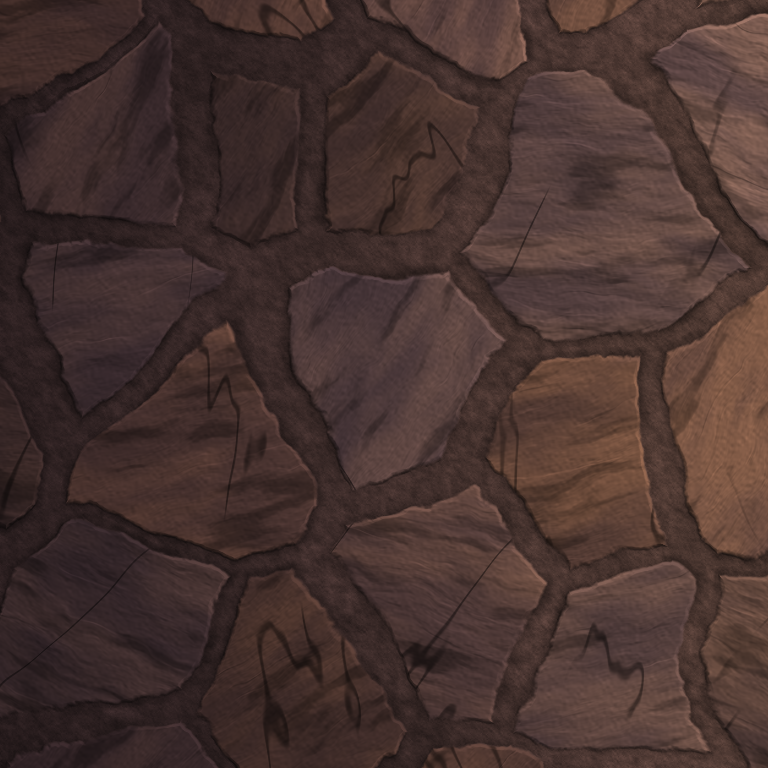
Reproduce this texture procedurally as a WebGL 2 fragment shader.

```glsl
#version 300 es
precision highp float;
// Rough flagstones set in dark gritty mortar under a dim light from the right.
// A jittered Voronoi pattern with uneven gaps cuts the stones; layered noise
// gives slanted strata, streaks and cracks, lit through the slope of a height.
uniform vec2 u_resolution;
out vec4 fragColor;

struct Stone { vec2 cell; float edge; };

float hash(vec2 p) {
    vec3 q = fract(p.xyx * vec3(0.1031, 0.1030, 0.0973));
    q += dot(q, q.yzx + 33.33);
    return fract((q.x + q.y) * q.z);
}

float noise(vec2 p) {
    vec2 i = floor(p), f = fract(p);
    f = f * f * (3.0 - 2.0 * f);
    return mix(mix(hash(i), hash(i + vec2(1, 0)), f.x),
               mix(hash(i + vec2(0, 1)), hash(i + 1.0), f.x), f.y);
}

vec2 rotate(vec2 p, float a) {
    return mat2(cos(a), -sin(a), sin(a), cos(a)) * p;
}

float fbm(vec2 p) {
    float sum = 0.0, amp = 0.53;
    for (int i = 0; i < 4; i++) {
        sum += amp * noise(p);
        p = p * 2.03 + 17.3;
        amp *= 0.5;
    }
    return sum;
}

vec2 site(vec2 cell) {
    vec2 jitter = vec2(hash(cell + 40.7), hash(cell + 91.3)) - 0.5;
    return (cell + 0.5 + 0.9 * jitter) / vec2(4.5, 3.3);
}

// Nearest cell and the signed distance inside its stone
Stone findStone(vec2 p) {
    p += 0.05 * (vec2(noise(p * 8.0), noise(p * 8.0 + 50.0)) - 0.5);
    p += 0.019 * (vec2(fbm(p * 30.0), fbm(p * 30.0 + 80.0)) - 0.5);
    vec2 home = floor(p * vec2(4.5, 3.3)), nearest = home;
    float best = 9.0;
    for (int y = -2; y <= 2; y++)
    for (int x = -2; x <= 2; x++) {
        vec2 cell = home + vec2(x, y);
        float d = distance(p, site(cell));
        if (d < best) { best = d; nearest = cell; }
    }
    vec2 a = site(nearest);
    float shrink = 0.014 * step(0.7, hash(nearest + 12.1));
    float edge = 1.0;
    for (int y = -2; y <= 2; y++)
    for (int x = -2; x <= 2; x++) {
        if (x == 0 && y == 0) continue;
        vec2 other = nearest + vec2(x, y), b = site(other);
        float gap = 0.005 + 0.026 * hash(nearest * 7.0 + other * 3.0);
        edge = min(edge, dot(0.5 * (a + b) - p, normalize(b - a)) - gap);
    }
    return Stone(nearest, edge - shrink);
}

float grainAngle(vec2 cell) { return mix(-0.5, 1.3, hash(cell + 5.5)); }

// Thin dark hairlines running across the grain
float cracks(vec2 p, vec2 cell) {
    vec2 q = rotate(p, grainAngle(cell) + 1.2) * vec2(2.0, 8.0) + cell * 5.3;
    float line = 1.0 - smoothstep(0.002, 0.013, abs(fbm(q) - 0.5));
    return line * smoothstep(0.4, 0.6, noise(p * 8.0 + cell * 3.7));
}

float height(vec2 p) {
    Stone s = findStone(p);
    vec2 q = rotate(p, grainAngle(s.cell)) + s.cell * 3.1;
    q.y += 0.04 * fbm(q * 9.0);
    float layers = 4.0 * fbm(q * vec2(4.0, 17.0));
    float ledge = floor(layers) + smoothstep(0.0, 0.2, fract(layers));
    float rock = 0.0055 * fbm(q * vec2(14.0, 46.0)) + 0.0008 * ledge
               + 0.0007 * noise(p * 210.0);
    float grit = 0.0042 * fbm(p * 75.0) + 0.003 * noise(p * 24.0);
    return mix(grit, rock + 0.0022, smoothstep(-0.003, 0.005, s.edge));
}

void main() {
    vec2 p = gl_FragCoord.xy / u_resolution.y;
    Stone s = findStone(p);
    float inside = smoothstep(-0.002, 0.002, s.edge);

    // Stone colour with stains and dark streaks along the grain
    vec2 q = rotate(p, grainAngle(s.cell)) + s.cell * 2.3;
    q.y += 0.04 * fbm(q * 9.0);
    vec3 rock = mix(vec3(0.302, 0.212, 0.172), vec3(0.27, 0.206, 0.198), hash(s.cell + 3.3));
    rock *= 0.87 + 0.28 * hash(s.cell + 8.8);
    float stain = fbm(q * vec2(7.0, 17.0));
    rock *= mix(vec3(0.85, 0.85, 0.9), vec3(1.15, 1.13, 1.07), smoothstep(0.25, 0.75, stain));
    rock *= 1.0 - 0.28 * smoothstep(0.56, 0.74, fbm(q * vec2(9.0, 42.0) + 31.0));
    rock *= 1.0 - 0.42 * cracks(p, s.cell);

    // Mortar colour, shaded beside the stones
    vec3 mortar = vec3(0.222, 0.162, 0.146) * (0.8 + 0.4 * fbm(p * 70.0));
    mortar *= 0.88 + 0.24 * noise(p * 7.0);
    float shade = smoothstep(-0.016, 0.0, s.edge) * noise(p * 19.0 + 7.0);
    mortar *= 1.0 - 0.4 * shade;
    vec3 color = mix(mortar, rock, inside);

    // Relief from the height slope
    float e = 0.0015, h = height(p);
    vec2 slope = vec2(height(p + vec2(e, 0)) - h, height(p + vec2(0, e)) - h) / e;
    color *= clamp(1.0 - dot(slope, vec2(0.32, 0.4)), 0.6, 1.28);

    // Dim mauve left, warm brighter right
    float glow = smoothstep(-0.1, 1.1, p.x + 0.1 * sin(p.y * 4.0 - 0.6));
    color *= mix(0.72, 1.42, glow) * mix(vec3(0.98, 0.96, 1.1), vec3(1.02, 1.02, 0.99), glow);
    fragColor = vec4(color, 1.0);
}
```
